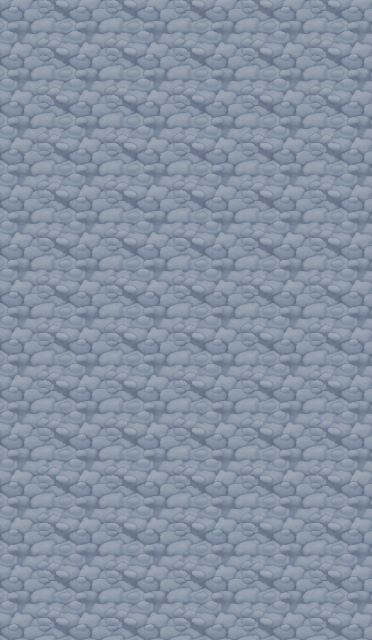
Give the GLSL for this texture, as a Shadertoy shader.

```glsl
// Repeating tile of soft, overlapping blue-grey mounds with shaded gaps.

#define REPEATS vec2(5.47, 13.47) // tiles across and down
#define MOUND_GRID vec2(3.0, 4.0) // mounds per tile (even row count)
#define PEBBLE_GRID vec2(5.0, 6.0) // small stones per tile (even row count)
#define PEBBLE_DENSITY 0.38
#define WOBBLE 0.42               // raggedness of the outlines
#define EDGE_SOFTNESS 0.18
#define SHADOW_TONE 0.08
#define GRAIN 0.34                // strength of the surface mottling

const float TAU = 6.2831853;
const vec3 SLATE = vec3(0.375, 0.415, 0.495);
const vec3 STEEL = vec3(0.505, 0.565, 0.635);
const vec3 MIST  = vec3(0.635, 0.660, 0.708);

vec2 hash2(vec2 p) {
    vec3 q = fract(p.xyx * vec3(0.1031, 0.1030, 0.0973));
    q += dot(q, q.yzx + 33.33);
    return fract((q.xx + q.yz) * q.zy);
}

// Value noise that wraps after "period" cells.
float noise(vec2 p, vec2 period) {
    vec2 i = floor(p), f = fract(p);
    f = f * f * (3.0 - 2.0 * f);
    float a = hash2(mod(i, period) + 7.0).x;
    float b = hash2(mod(i + vec2(1, 0), period) + 7.0).x;
    float c = hash2(mod(i + vec2(0, 1), period) + 7.0).x;
    float d = hash2(mod(i + vec2(1, 1), period) + 7.0).x;
    return mix(mix(a, b, f.x), mix(c, d, f.x), f.y);
}

// Layered noise over one tile, in 0..1.
float fbm(vec2 p, vec2 cells) {
    float sum = 0.0, gain = 0.5;
    for (int k = 0; k < 3; k++) {
        sum += gain * noise(p * cells, cells);
        cells *= 2.0;
        gain *= 0.5;
    }
    return sum / 0.875;
}

// Broad light and dark areas inside a tile, in -1..1.
float swell(vec2 p) {
    return 0.5 * (cos(TAU * (p.x - 0.02)) + cos(TAU * (p.y - 0.72)));
}

// Paints a staggered layer of domes over "tone", far rows first.
float paintMounds(float tone, vec2 p, vec2 grid, vec2 radius, float density, float seed) {
    vec2 warp = vec2(fbm(p, vec2(7, 6)), fbm(p + 0.37, vec2(8, 7))) - 0.5;
    vec2 g = p * grid + WOBBLE * warp;
    for (int j = 1; j >= -1; j--) {
        float row = floor(g.y) + float(j);
        float stagger = 0.5 * mod(row, 2.0);
        for (int i = -1; i <= 1; i++) {
            vec2 cell = vec2(floor(g.x - stagger) + float(i), row);
            vec2 id = mod(cell, grid) + seed;
            vec2 jitter = hash2(id) - 0.5;
            vec2 pick = hash2(id + 19.0);
            if (pick.x > density) continue;

            vec2 center = cell + vec2(0.5 + stagger, 0.5) + 0.42 * jitter;
            float size = 0.78 + 0.38 * pick.y + 0.10 * swell(center / grid);
            vec2 d = (g - center) / (radius * size);
            d.y *= d.y < 0.0 ? 0.85 : 1.0;
            float r = length(d);

            // contact shadow, then the lit dome fading out at its foot
            tone = mix(tone, SHADOW_TONE, 0.50 * (1.0 - smoothstep(0.90, 1.38, r)));
            float lit = 0.36 + 0.42 * smoothstep(-0.85, 0.45, d.y)
                      - 0.12 * r * r * r + 0.20 * (pick.y - 0.5);
            float body = (1.0 - smoothstep(1.0 - EDGE_SOFTNESS, 1.0, r))
                       * smoothstep(-1.0, -0.35, d.y);
            tone = mix(tone, lit, body);
        }
    }
    return tone;
}

void mainImage(out vec4 fragColor, in vec2 fragCoord) {
    vec2 p = fragCoord / iResolution.xy * REPEATS;

    // ground with flat streaks, then large and small stones
    float tone = 0.20 + 0.35 * fbm(p, vec2(4, 9));
    tone = paintMounds(tone, p, MOUND_GRID, vec2(0.60, 0.72), 1.0, 3.0);
    tone = paintMounds(tone, p, PEBBLE_GRID, vec2(0.42, 0.45), PEBBLE_DENSITY, 41.0);

    // mottling and broad shading
    tone += GRAIN * (fbm(p, vec2(11, 10)) - 0.5) + 0.07 * swell(p) + 0.03;
    tone = clamp(tone, 0.0, 1.0);

    vec3 color = mix(SLATE, STEEL, smoothstep(0.0, 0.5, tone) * 0.4 + min(tone * 2.0, 1.0) * 0.6);
    color = mix(color, MIST, clamp(tone * 2.0 - 1.0, 0.0, 1.0));
    fragColor = vec4(color, 1.0);
}
```
